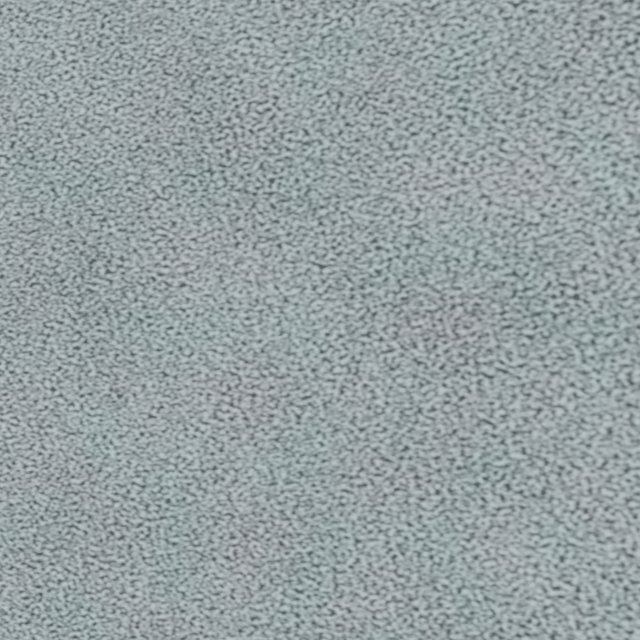
This texture is drawn by a WebGL 1 fragment shader. Its source:

```glsl
precision highp float;

uniform vec2 u_resolution;

const vec3 DARK_FLECK = vec3(0.44, 0.48, 0.49);
const vec3 PALE_GROUND = vec3(0.69, 0.73, 0.74);
const vec3 GREEN_TINT = vec3(-0.012, 0.005, -0.002);

float hash(vec2 p) {
  return fract(sin(dot(p, vec2(127.1, 311.7))) * 43758.5453);
}

// Slope of a randomly turned gradient at a lattice corner
float cornerSlope(vec2 corner, vec2 offset) {
  float angle = 6.28318 * hash(corner);
  return dot(vec2(cos(angle), sin(angle)), offset);
}

float gradientNoise(vec2 p) {
  vec2 cell = floor(p);
  vec2 f = fract(p);
  vec2 blend = f * f * f * (f * (f * 6.0 - 15.0) + 10.0);
  vec2 e = vec2(1.0, 0.0);
  float low = mix(cornerSlope(cell, f),
                  cornerSlope(cell + e.xy, f - e.xy), blend.x);
  float high = mix(cornerSlope(cell + e.yx, f - e.yx),
                   cornerSlope(cell + e.xx, f - e.xx), blend.x);
  return mix(low, high, blend.y);
}

vec2 rotate(vec2 p, float angle) {
  float c = cos(angle);
  float s = sin(angle);
  return vec2(c * p.x - s * p.y, s * p.x + c * p.y);
}

// Angle-preserving bend: grains shrink to the left and grow to the right
vec2 bend(vec2 p, float amount) {
  return p - 0.5 * amount * vec2(p.x * p.x - p.y * p.y, 2.0 * p.x * p.y);
}

// Two crossing layers of flattened grains, scaled to about unit deviation
float grain(vec2 p, vec2 frequency) {
  float rising = gradientNoise(rotate(p, -0.22) * frequency + 211.3);
  float falling = gradientNoise(rotate(p, 0.30) * frequency * 0.93 + 467.7);
  return (rising + falling) * 3.2;
}

// Soft uneven shading at two broad scales
float mottling(vec2 p) {
  return gradientNoise(p * 5.0 + 31.4) + 0.9 * gradientNoise(p * 24.0 + 73.2);
}

void main() {
  vec2 uv = gl_FragCoord.xy / u_resolution;
  vec2 p = uv - 0.5;

  // Fine fleck pattern, with its dark side drawn out further than its light side
  float fleck = grain(bend(p, 0.35), vec2(108.0, 155.0));
  fleck += 0.55 * mottling(p);
  float tone = 0.63 + 0.28 * fleck - 0.038 * fleck * fleck;
  tone = clamp(tone, -0.4, 1.2);

  // Cool grey with faint green and violet patches
  vec3 color = mix(DARK_FLECK, PALE_GROUND, tone);
  color += GREEN_TINT * 2.0 * gradientNoise(p * 9.0 + 151.6);

  gl_FragColor = vec4(color, 1.0);
}
```
